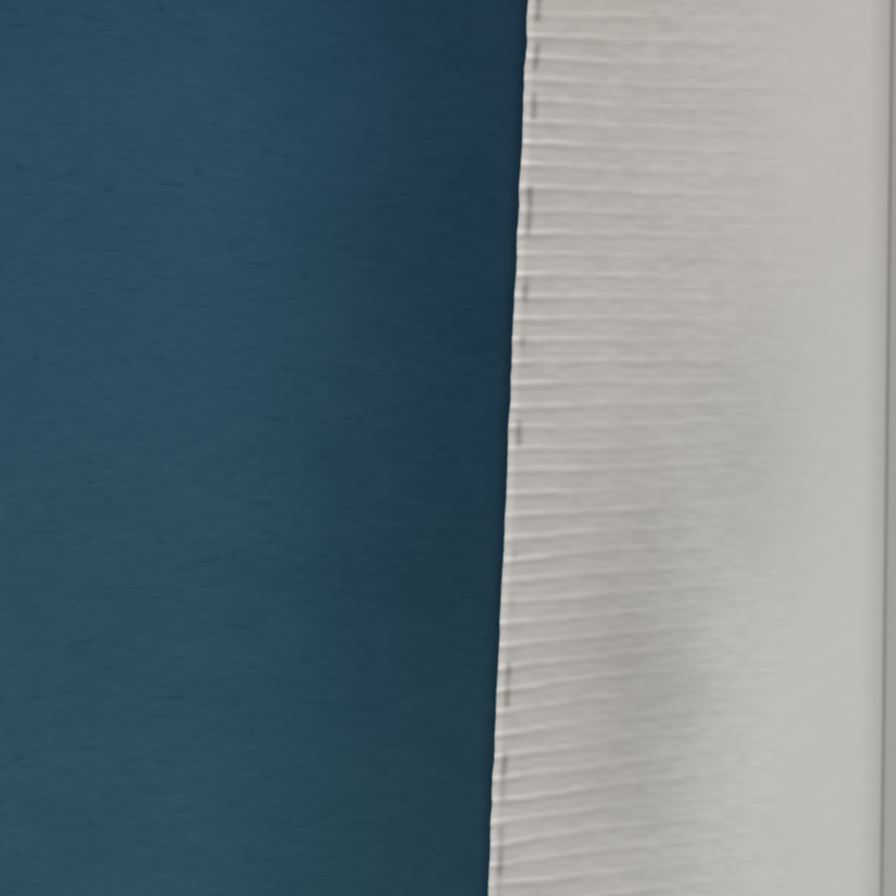
Write a WebGL 1 fragment shader that draws this texture.

```glsl
precision highp float;
// Dark blue cloth beside a pale ribbed fabric, split by a slightly slanted hem.
// Smooth gradients give the shading; warped periodic ridges make the ribs,
// and stretched value noise adds the weave, the frayed hem and the mottling.

uniform vec2 u_resolution;

#define HEM_BASE 0.543
#define HEM_SLANT 0.0455
#define HEM_FRAY 0.0035
#define RIB_COUNT 41.0
#define RIB_STRENGTH 0.085
#define WEAVE_STRENGTH 0.022
#define BLUE_LIT vec3(0.184, 0.300, 0.365)
#define BLUE_SHADE vec3(0.132, 0.222, 0.282)
#define PALE_BASE vec3(0.700, 0.690, 0.672)
#define PALE_LIT vec3(0.742, 0.742, 0.722)

float hash(vec2 p) {
  vec3 q = fract(vec3(p.xyx) * 0.1031);
  q += dot(q, q.yzx + 33.33);
  return fract((q.x + q.y) * q.z);
}

float noise(vec2 p) {
  vec2 cell = floor(p);
  vec2 f = fract(p);
  f = f * f * (3.0 - 2.0 * f);
  float low = mix(hash(cell), hash(cell + vec2(1.0, 0.0)), f.x);
  float high = mix(hash(cell + vec2(0.0, 1.0)), hash(cell + vec2(1.0)), f.x);
  return mix(low, high, f.y);
}

float fbm(vec2 p) {
  float sum = 0.0;
  float weight = 0.5;
  for (int i = 0; i < 4; i++) {
    sum += weight * (noise(p) - 0.5);
    p = p * 2.03 + 17.3;
    weight *= 0.5;
  }
  return sum;
}

// Soft round patch of light or shade.
float patchAt(vec2 p, vec2 center, vec2 size) {
  vec2 d = (p - center) / size;
  return exp(-dot(d, d));
}

vec3 blueCloth(vec2 p, float toHem) {
  float shade = smoothstep(0.38, 0.02, toHem);
  shade *= 0.72 + 0.28 * smoothstep(0.0, 0.4, p.y);
  shade += 0.25 * smoothstep(0.90, 1.05, p.y);
  vec3 color = mix(BLUE_LIT, BLUE_SHADE, clamp(shade, 0.0, 1.0));
  // Teal toward the bottom, bluer toward the top
  color += mix(vec3(-0.004, 0.006, -0.006), vec3(-0.008, -0.002, 0.010), p.y);
  float weave = noise(p * vec2(75.0, 240.0)) - 0.5;
  color += WEAVE_STRENGTH * (0.7 * weave + 0.9 * fbm(p * vec2(9.0, 14.0)));
  float fleck = smoothstep(0.82, 1.0, noise(p * vec2(50.0, 180.0) + 41.0));
  color -= 0.022 * fleck * smoothstep(0.05, 0.35, toHem);
  // Narrow contact shadow under the hem
  color *= 1.0 - 0.32 * exp(-toHem / 0.006);
  return color;
}

float ribRelief(vec2 p, float fromHem) {
  // Ribs climb to the right low down and level off near the top
  float tilt = mix(0.13, -0.035, smoothstep(0.1, 0.85, p.y));
  float bend = 0.010 * fbm(vec2(fromHem * 9.0, p.y * 16.0));
  float phase = (p.y - tilt * fromHem + bend) * RIB_COUNT;
  float wave = fract(phase) - 0.5;
  float crest = exp(-wave * wave / 0.018);
  float groove = exp(-(wave + 0.27) * (wave + 0.27) / 0.022);
  float fade = 0.20 * smoothstep(0.36, 0.12, fromHem) + 0.80 * exp(-fromHem / 0.058);
  float broken = 0.55 + 0.75 * noise(vec2(fromHem * 26.0, floor(phase) * 3.7));
  return (crest - 0.65 * groove - 0.07) * fade * broken;
}

vec3 paleFabric(vec2 p, float fromHem) {
  float light = smoothstep(0.70, 0.96, p.x) * mix(1.0, 0.55, p.y);
  light += 0.45 * patchAt(p, vec2(0.88, 0.12), vec2(0.14, 0.28));
  vec3 color = mix(PALE_BASE, PALE_LIT, clamp(light, 0.0, 1.0));
  color += vec3(0.012, -0.001, -0.003) * smoothstep(0.45, 1.0, p.y);
  color -= 0.060 * patchAt(p, vec2(0.71, 0.25), vec2(0.075, 0.20));
  color -= 0.030 * patchAt(p, vec2(0.84, 0.51), vec2(0.07, 0.13));
  color += RIB_STRENGTH * ribRelief(p, fromHem);
  float weaveFade = 1.0 - 0.75 * smoothstep(0.78, 0.94, p.x);
  float weave = noise(p * vec2(70.0, 210.0) + 9.0) - 0.5;
  color += WEAVE_STRENGTH * weaveFade * (1.5 * weave + 1.2 * fbm(p * 18.0));
  // Rolled hem: bright lip followed by a soft broken dent
  color += 0.055 * exp(-pow((fromHem - 0.005) / 0.005, 2.0));
  float dent = smoothstep(0.48, 0.85, noise(vec2(4.0, p.y * 55.0)));
  color -= 0.12 * dent * exp(-pow((fromHem - 0.013) / 0.004, 2.0));
  // Fold along the right border
  float fold = p.x - mix(0.984, 0.996, p.y);
  color -= 0.070 * smoothstep(-0.030, 0.004, fold);
  color -= 0.13 * exp(-pow(fold / 0.0028, 2.0));
  color -= 0.035 * smoothstep(0.0, 0.006, fold);
  return color;
}

void main() {
  vec2 p = gl_FragCoord.xy / u_resolution;
  float pixel = 1.0 / u_resolution.x;
  float fray = HEM_FRAY * fbm(vec2(2.0, p.y * 38.0));
  float side = p.x - (HEM_BASE + HEM_SLANT * p.y + fray);
  vec3 blue = blueCloth(p, max(-side, 0.0));
  vec3 pale = paleFabric(p, max(side, 0.0));
  float cover = smoothstep(-1.0 * pixel, 1.0 * pixel + 0.0015, side);
  gl_FragColor = vec4(clamp(mix(blue, pale, cover), 0.0, 1.0), 1.0);
}
```
